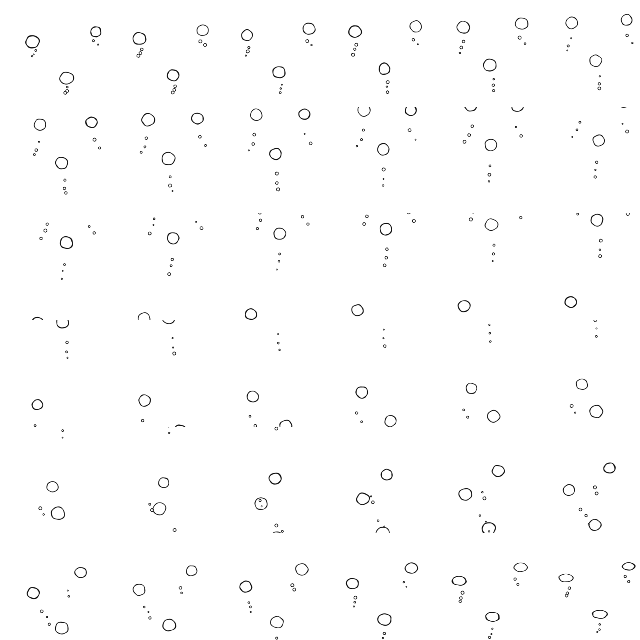
Reproduce this pattern procedurally as a Shadertoy shader.

```glsl
float hash(vec2 p) {
    p = fract(p * vec2(0.1031, 0.1137));
    p += dot(p, p.yx + 33.3);
    return fract((p.x + p.y) * p.x * 7.3);
}

vec2 gradient(vec2 corner) {
    float angle = 6.2832 * hash(corner + 17.0);
    return vec2(cos(angle), sin(angle));
}

float gradientNoise(vec2 p) {
    vec2 i = floor(p), f = fract(p), u = f * f * (3.0 - 2.0 * f);
    vec2 e = vec2(1, 0);
    float low = mix(dot(gradient(i), f), dot(gradient(i + e), f - e), u.x);
    float high = mix(dot(gradient(i + e.yx), f - e.yx), dot(gradient(i + 1.0), f - 1.0), u.x);
    return mix(low, high, u.y);
}

// Rising path of each bubble, in 128ths of a cell, y pointing down
vec2 bubblePath(int id, float t) {
    float stall = smoothstep(27.0, 41.0, t);
    if (id == 0) return vec2(
        88.0 - 49.0 * smoothstep(19.0, 31.0, t) + 14.0 * smoothstep(36.0, 46.0, t),
        133.0 - 5.8 * (t - 19.0) + 22.0 * stall);
    if (id == 1) return vec2(
        45.0 + 70.0 * smoothstep(18.0, 36.0, t) - 6.0 * smoothstep(39.0, 43.0, t),
        131.0 - 4.9 * (t - 12.0) + 35.0 * stall);
    return vec2(77.0 + 3.0 * sin((t - 32.5) * 0.47), 133.0 - 5.4 * (t - 26.0) + 21.0 * stall);
}

// Hand-drawn ring with an uneven radius and stroke
float ring(vec2 q, float radius, float width, float seed, float pixel) {
    vec2 dir = q / max(length(q), 0.001);
    float wobble = gradientNoise(dir * 1.2 + seed * 3.7);
    float pressure = 1.0 + 0.6 * gradientNoise(dir * 1.7 + seed * 5.3 + 40.0);
    float edge = abs(length(q) - radius * (1.0 + 0.14 * wobble)) - 0.5 * width * pressure;
    return 1.0 - smoothstep(-0.5 * pixel, 0.5 * pixel, edge);
}

void mainImage(out vec4 fragColor, in vec2 fragCoord) {
    // Six by six frames, read from the top left
    vec2 grid = fragCoord / iResolution.xy * 6.0;
    grid.y = 6.0 - grid.y;
    vec2 cell = floor(grid);
    vec2 p = fract(grid) * 128.0;
    float pixel = 768.0 / iResolution.y;
    float frame = cell.x + 6.0 * cell.y;
    float ink = 0.0;

    // The cycle overlaps itself, so two passes are drawn
    for (int pass = 0; pass < 2; pass++) {
        float t = frame + 36.0 * float(pass);
        float squash = smoothstep(32.5, 34.5, t) * (1.0 - step(35.5, t));
        for (int id = 0; id < 3; id++) {
            float seed = frame + 41.0 * float(id);
            vec2 center = bubblePath(id, t);
            vec2 stretch = vec2(1.0 + 0.12 * hash(vec2(seed, 3.0)) + 0.16 * squash, 1.0 - 0.28 * squash);
            float radius = (id == 1 ? 6.0 : 6.5) + 0.8 * hash(vec2(seed, 9.0));
            float width = 0.85 + 0.4 * hash(vec2(seed, 5.0));
            ink = max(ink, ring((p - center) / stretch, radius, width, seed, pixel));

            // Droplets bunch up while the bubble stalls, then spread
            float spread = 1.0 + 0.17 * min(abs(t - 36.0), 8.0);
            int count = id == 1 ? 2 : 3;
            for (int k = 0; k < count; k++) {
                float order = float(k), dropSeed = seed + 150.0 * (order + 1.0);
                float gap = (10.5 + 4.0 * order) * spread;
                float drift = 8.0 * hash(vec2(float(id) + 3.0, order + 7.0)) - 3.0;
                vec2 jitter = 3.0 * vec2(gradientNoise(vec2(t * 0.37, order + 0.5 + float(id) * 4.0)),
                                         gradientNoise(vec2(t * 0.31 + 60.0, order + 0.5)));
                vec2 drop = vec2(bubblePath(id, t - gap / 9.0).x + drift, center.y + gap) + jitter;
                float dropRadius = mix(0.5, 1.9, hash(vec2(dropSeed, 11.0)));
                ink = max(ink, ring(p - drop, dropRadius, 0.8, dropSeed, pixel));
            }
        }
    }
    fragColor = vec4(vec3(1.0 - 0.95 * ink), 1.0);
}
```
